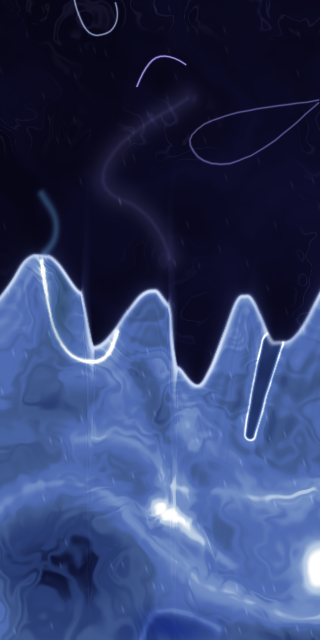
This background is drawn by a Shadertoy shader. Its source:

```glsl
const vec3 NIGHT = vec3(.022, .02, .08);
const vec3 INDIGO = vec3(.065, .06, .205);
const vec3 ABYSS = vec3(.05, .07, .2);
const vec3 NAVY = vec3(.16, .24, .46);
const vec3 STEEL = vec3(.25, .35, .56);
const vec3 BLUE = vec3(.31, .42, .7);
const vec3 PERIWINKLE = vec3(.44, .55, .77);
const vec3 ICE = vec3(.71, .79, .89);
const vec3 COBALT = vec3(.08, .17, .55);
const vec3 TEAL = vec3(.2, .34, .42);
const vec3 LILAC = vec3(.55, .52, .75);
const float RIM = .007;
const float BODY_WARP = .14;
const float EDGE_WARP = .035;
const float VEINS = 44.;
const int STEPS = 12;

float hash(vec2 p) { return fract(sin(dot(p, vec2(127.1, 311.7))) * 43758.5); }

float noise(vec2 p) {
    vec2 i = floor(p), f = fract(p), e = vec2(0, 1);
    f = f * f * (3. - 2. * f);
    return mix(mix(hash(i), hash(i + e.yx), f.x), mix(hash(i + e), hash(i + 1.), f.x), f.y);
}

float fbm(vec2 p) {
    float sum = 0., amp = .5;
    for (int i = 0; i < 4; i++) {
        sum += amp * noise(p);
        p = mat2(1.6, 1.2, -1.2, 1.6) * p + 3.7;
        amp *= .5;
    }
    return sum;
}

// Distance to a segment, and the position along it
vec2 segment(vec2 p, vec2 a, vec2 b) {
    float t = clamp(dot(p - a, b - a) / dot(b - a, b - a), 0., 1.);
    return vec2(length(p - mix(a, b, t)), t);
}

// Distance to a quadratic curve
float curve(vec2 p, vec2 a, vec2 b, vec2 c) {
    float d = 9.;
    vec2 last = a;
    for (int i = 1; i <= STEPS; i++) {
        float t = float(i) / float(STEPS);
        vec2 next = mix(mix(a, b, t), mix(b, c, t), t);
        d = min(d, segment(p, last, next).x);
        last = next;
    }
    return d;
}

// Two curves joined at c
float strand(vec2 p, vec2 a, vec2 b, vec2 c, vec2 d, vec2 e) {
    return min(curve(p, a, b, c), curve(p, c, d, e));
}

float soft(float d, float width) { return exp(-d * d / (width * width)); }

float glow(vec2 p, float x, float y, float rx, float ry) {
    return soft(length((p - vec2(x, y)) / vec2(rx, ry)), 1.);
}

// Height of the liquid, as a chain of rises and falls
float surface(float x) {
    float y = 1.05 + .16 * smoothstep(-.05, .11, x);
    y -= .12 * smoothstep(.15, .27, x) + .17 * smoothstep(.26, .295, x);
    y += .18 * smoothstep(.29, .48, x) - .05 * smoothstep(.49, .54, x);
    y -= .19 * smoothstep(.53, .56, x) + .06 * smoothstep(.555, .625, x);
    y += .275 * smoothstep(.625, .76, x) - .15 * smoothstep(.775, .86, x);
    return y + .2 * smoothstep(.89, 1.04, x);
}

// Short bright flecks in chosen cells
float flecks(vec2 p, float px) {
    vec2 g = p * vec2(26, 15) + vec2(p.y * 7., 0), id = floor(g);
    vec2 f = fract(g) - .3 - .4 * vec2(hash(id), hash(id + 5.));
    return step(.86, hash(id + 9.)) * soft(f.x, max(.0018, px) * 26.) * soft(f.y, .16);
}

vec3 palette(float t) {
    vec3 c = mix(ABYSS, NAVY, smoothstep(0., .2, t));
    c = mix(c, STEEL, smoothstep(.2, .4, t));
    c = mix(c, BLUE, smoothstep(.38, .55, t));
    c = mix(c, PERIWINKLE, smoothstep(.55, .75, t));
    c = mix(c, ICE, smoothstep(.75, .92, t));
    return mix(c, vec3(1), smoothstep(.92, 1.1, t));
}

vec3 sky(vec2 p, vec2 w, float px) {
    float flow = fbm(p * vec2(3, 1.8) + 4. * w), thin = max(.0026, px);
    vec3 c = mix(NIGHT, INDIGO, clamp(flow * .8 - .1 + .4 * glow(p, .95, 1.4, .4, .35), 0., 1.));
    c += LILAC * .09 * pow(.5 + .5 * sin(flow * VEINS), 14.) * smoothstep(.4, .7, noise(p * 5.));
    vec2 q = p + .05 * w;
    // Violet haze and fine strands
    float haze = strand(q, vec2(.57, 1.69), vec2(.18, 1.44), vec2(.42, 1.37), vec2(.51, 1.32), vec2(.54, 1.2));
    float loop = strand(q, vec2(1, 1.69), vec2(.5, 1.63), vec2(.6, 1.52), vec2(.69, 1.4), vec2(1, 1.68));
    float hook = strand(q, vec2(.22, 2.02), vec2(.23, 1.88), vec2(.29, 1.88), vec2(.37, 1.89), vec2(.35, 1.98));
    float arch = curve(q, vec2(.42, 1.73), vec2(.46, 1.87), vec2(.57, 1.79));
    float wisp = curve(q, vec2(.13, 1.4), vec2(.22, 1.29), vec2(.14, 1.22));
    c += LILAC * (.13 * soft(haze, .04) + .08 * soft(haze, .007) + .5 * soft(loop, thin) + soft(arch, thin));
    c += ICE * .65 * soft(hook, thin) + TEAL * .6 * soft(wisp, .012);
    return c + ICE * flecks(p, px) * (.06 + .6 * glow(p, .35, 1.2, .12, .13));
}

vec3 liquid(vec2 p, vec2 e, vec2 w, float depth, float px) {
    vec2 q = p + BODY_WARP * w;
    float flow = fbm(q * vec2(3, 4) + 3. * w);
    float t = .5 + .5 * (flow - .47) + .05 * sin(flow * VEINS);
    // Dark hollows
    float cobalt = glow(q, .54, .03, .13, .05), teal = glow(e, .19, 1.04, .04, .13);
    t -= .34 * glow(q, .17, .22, .27, .17) + .2 * teal + .25 * cobalt;
    t -= .22 * soft(curve(q, vec2(.44, .87), vec2(.5, .66), vec2(.66, .46)), .045);
    t -= .12 * glow(q, .15, .72, .12, .04) + .25 * glow(q, .88, .02, .14, .04);
    // Pale folds
    float low = strand(q, vec2(-.02, .4), vec2(.24, .6), vec2(.42, .33), vec2(.65, .1), vec2(1.03, .09));
    float high = strand(q, vec2(.22, .62), vec2(.43, .7), vec2(.52, .48), vec2(.7, .4), vec2(1.02, .52));
    t += .22 * soft(low, .055) + .08 * soft(low, .012) + .2 * soft(high, .05) + .08 * soft(high, .01);
    t += .2 * glow(q, .59, .63, .05, .14) + .15 * glow(q, .27, .82, .12, .035);
    t += .3 * soft(curve(q, vec2(.42, 0), vec2(.53, .15), vec2(.68, .03)), .012);
    // White pools
    vec2 pool = segment(q, vec2(.49, .405), vec2(.74, .25));
    t += .65 * (1. - .75 * pool.y) * soft(pool.x, mix(.04, .022, pool.y));
    t += .75 * glow(p, 1., .225, .06, .075);
    // Inner ridge and rim echoes
    float ridge = strand(e, vec2(.13, 1.19), vec2(.155, .87), vec2(.28, .87), vec2(.34, .87), vec2(.37, .97));
    t += .45 * soft(ridge, RIM) + .16 * soft(ridge, .025);
    t += .14 * exp(-depth / .04) + .07 * sin(depth * 150.) * exp(-depth / .07);
    // Hanging dark drop
    vec2 stem = segment(e, vec2(.85, .92), vec2(.79, .64));
    float drop = stem.x - mix(.032, .015, stem.y);
    t += .12 * sin(drop * 120.) * exp(-max(drop, 0.) / .05);
    t = mix(t, .08 + .15 * flow, 1. - smoothstep(-.008, .004, drop)) + .6 * soft(drop, RIM * .7);
    vec3 c = mix(palette(t), COBALT, .65 * cobalt);
    return mix(c, TEAL, .35 * teal) + ICE * .12 * flecks(p, px);
}

void mainImage(out vec4 fragColor, in vec2 fragCoord) {
    vec2 p = fragCoord / iResolution.xy * vec2(1, 2);
    float px = 2. / iResolution.y;
    vec2 w = vec2(fbm(p * 3.), fbm(p * 3. + 7.3)) - .47, e = p + EDGE_WARP * w;
    float slope = (surface(e.x + .004) - surface(e.x - .004)) / .008;
    float depth = (surface(e.x) - e.y) / sqrt(1. + slope * slope);
    vec3 c = mix(sky(p, w, px), liquid(p, e, w, max(depth, 0.), px), smoothstep(-px, px, depth));
    // Lit edge and faint bloom
    c = mix(c, vec3(.88, .93, 1), (.45 + .55 * noise(e * 9.)) * soft(depth - .004, max(RIM, px)));
    c += BLUE * .22 * exp(-abs(depth) / .018) * step(depth, 0.);
    fragColor = vec4(clamp(c, 0., 1.), 1);
}
```
